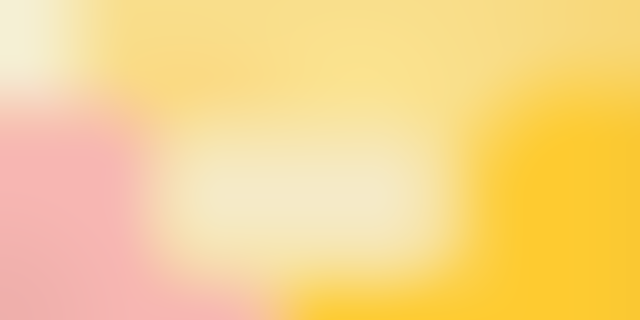
Give the GLSL for this background, as a Shadertoy shader.

```glsl
// A soft blurred backdrop: pale yellow ground with cream, pink and gold clouds.
// Each cloud is a rounded box whose signed distance is faded over a wide edge,
// and the clouds are mixed over each other from back to front.

// Coverage of a rounded box: 1 inside, 0 outside, faded over +-blur.
float softBox(vec2 p, vec2 center, vec2 halfSize, float radius, float blur) {
    vec2 q = abs(p - center) - halfSize + radius;
    float dist = length(max(q, 0.0)) + min(max(q.x, q.y), 0.0) - radius;
    return 1.0 - smoothstep(-blur, blur, dist);
}

// Gaussian spot with a separate spread on each axis.
float glow(vec2 p, vec2 center, vec2 spread) {
    vec2 q = (p - center) / spread;
    return exp(-dot(q, q));
}

// Coverage of two overlapping layers.
float unite(float a, float b) {
    return 1.0 - (1.0 - a) * (1.0 - b);
}

void mainImage(out vec4 fragColor, in vec2 fragCoord) {
    // Canvas units: x runs 0..2, y runs 0..1
    vec2 p = fragCoord / iResolution.xy * vec2(2.0, 1.0);

    // Yellow ground with gentle warm and light variations
    vec3 color = vec3(0.975, 0.87, 0.545);
    color = mix(color, vec3(0.985, 0.895, 0.565), 0.8 * glow(p, vec2(1.12, 0.74), vec2(0.32, 0.22)));
    color = mix(color, vec3(0.985, 0.845, 0.50), 0.7 * glow(p, vec2(0.58, 0.72), vec2(0.28, 0.16)));
    color = mix(color, vec3(0.97, 0.84, 0.46), 0.9 * glow(p, vec2(2.05, 0.95), vec2(0.42, 0.4)));

    // Cream corner at the upper left
    float corner = softBox(p, vec2(0.0, 1.0), vec2(0.24, 0.42), 0.12, 0.19);
    color = mix(color, vec3(0.96, 0.94, 0.83), corner);

    // Gold mass on the right with a foot along the bottom
    vec3 gold = mix(vec3(0.995, 0.797, 0.19), vec3(0.975, 0.78, 0.20),
                    smoothstep(1.75, 2.1, p.x));
    float goldMass = softBox(p, vec2(2.1, 0.1), vec2(0.63, 0.63), 0.36, 0.19);
    float goldFoot = softBox(p, vec2(1.4, -0.2), vec2(0.55, 0.33), 0.22, 0.16);
    color = mix(color, gold, unite(goldMass, goldFoot));

    // Pink mass on the left with a foot along the bottom
    vec3 pink = mix(vec3(0.935, 0.685, 0.67), vec3(0.97, 0.715, 0.70),
                    smoothstep(0.0, 0.5, length(p)));
    float pinkMass = softBox(p, vec2(0.0, 0.1), vec2(0.52, 0.57), 0.26, 0.17);
    float pinkFoot = softBox(p, vec2(0.4, -0.15), vec2(0.47, 0.31), 0.24, 0.17);
    color = mix(color, pink, unite(pinkMass, pinkFoot));

    // Cream cloud across the middle
    float cloud = softBox(p, vec2(0.93, 0.385), vec2(0.42, 0.2), 0.2, 0.2);
    color = mix(color, vec3(0.96, 0.92, 0.79), 0.97 * cloud);

    fragColor = vec4(color, 1.0);
}
```
